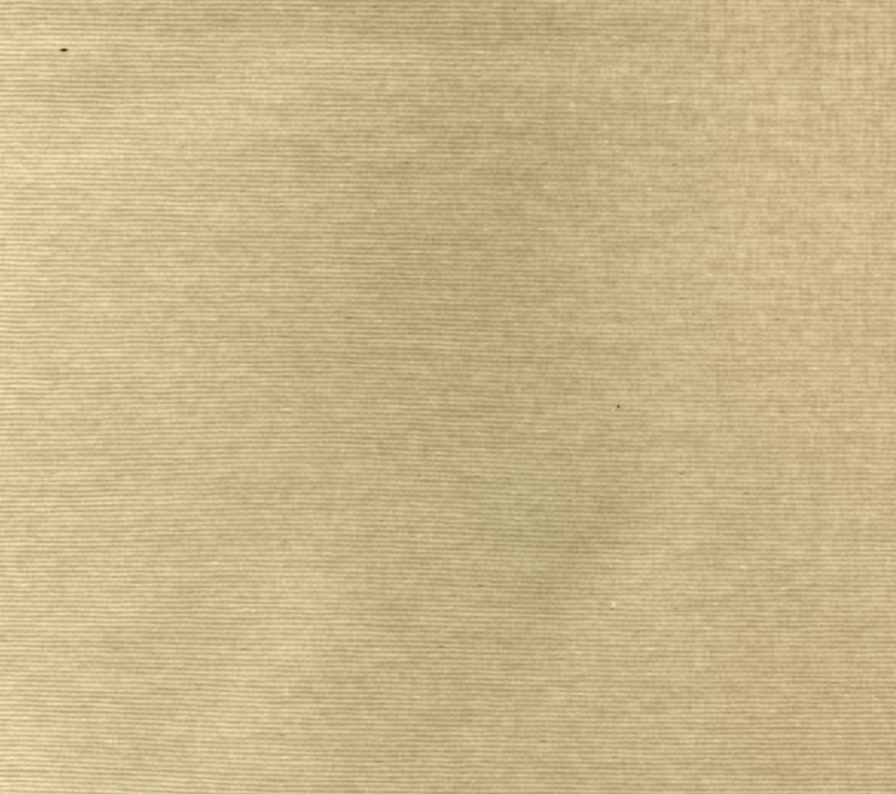
Reproduce this texture procedurally as a Shadertoy shader.

```glsl
float hash(vec2 p) {
    vec3 q = fract(p.xyx * 0.1031);
    q += dot(q, q.yzx + 33.33);
    return fract((q.x + q.y) * q.z);
}

float noise(vec2 p) {
    vec2 i = floor(p), f = fract(p);
    f = f * f * (3.0 - 2.0 * f);
    return mix(mix(hash(i), hash(i + vec2(1, 0)), f.x),
               mix(hash(i + vec2(0, 1)), hash(i + vec2(1, 1)), f.x), f.y);
}

float fbm(vec2 p) {
    float sum = 0.0, weight = 0.5;
    for (int i = 0; i < 4; i++) {
        sum += weight * noise(p);
        p = mat2(1.6, 1.2, -1.2, 1.6) * p + 7.3;
        weight *= 0.5;
    }
    return sum / 0.9375;
}

// Soft fold: light on one side of its axis, shade on the other
float crease(vec2 p, vec2 center, float angle, vec2 size) {
    float c = cos(angle), s = sin(angle);
    vec2 q = mat2(c, -s, s, c) * (p - center) / size;
    return 2.3 * q.y * exp(-dot(q, q));
}

float blob(vec2 p, vec2 center, vec2 size) {
    vec2 q = (p - center) / size;
    return exp(-dot(q, q));
}

// Uneven light over the loosely lying cloth
float clothLight(vec2 p) {
    float light = 0.075 * exp(-5.0 * p.x);
    light -= 0.045 * blob(p, vec2(0.62, 0.62), vec2(0.28, 0.5));
    light -= 0.020 * blob(p, vec2(1.12, 0.1), vec2(0.3, 0.3));
    light += 0.018 * blob(p, vec2(0.85, 0.65), vec2(0.14, 0.4));
    light -= 0.030 * crease(p, vec2(0.75, 0.27), 1.0, vec2(0.16, 0.06));
    light -= 0.022 * crease(p, vec2(0.3, 0.19), 1.1, vec2(0.2, 0.08));
    light -= 0.030 * crease(p, vec2(0.2, 0.88), 0.25, vec2(0.22, 0.06));
    light -= 0.030 * crease(p, vec2(0.35, 0.955), -0.04, vec2(0.6, 0.035));
    return light + 0.06 * (fbm(p * vec2(3.5, 2.5) + 4.0) - 0.5);
}

// Sparse short thickenings of the yarn, bright or dark
float slubs(vec2 p) {
    vec2 grid = p * vec2(24, 36), id = floor(grid);
    vec2 center = 0.3 + 0.4 * vec2(hash(id + 11.0), hash(id + 47.0));
    float pick = hash(id + 83.0);
    float spot = blob(fract(grid), center, vec2(0.05 + 0.08 * hash(id), 0.055));
    return spot * (step(0.8, pick) - 1.3 * step(pick, 0.06));
}

void mainImage(out vec4 fragColor, in vec2 fragCoord) {
    vec2 p = fragCoord / iResolution.y;

    // Horizontal ribs, slightly tilted and wavy
    float row = 155.0 * (p.y + 0.012 * p.x + 0.010 * noise(p * 2.5)
              + 0.0016 * noise(p * vec2(35, 90)));
    float relief = 0.75 + 0.5 * noise(vec2(p.x * 9.0, row * 0.4));
    relief *= 1.0 - 0.45 * blob(p, vec2(0.95, 0.75), vec2(0.35, 0.4));
    relief *= 1.0 + 0.3 * exp(-4.0 * p.x);
    float rib = sin(6.2832 * row) * (1.0 - smoothstep(0.45, 0.9, fwidth(row)));

    // Irregular yarn along the ribs and fine threads across them
    float yarn = noise(vec2(p.x * 75.0, row * 1.1)) - 0.5;
    float streak = noise(vec2(p.x * 14.0, row * 0.7 + 31.0)) - 0.5;
    float grain = noise(p * vec2(260, 300) + 9.0) - 0.5;
    float cross = noise(vec2(p.x * 220.0, p.y * 45.0)) - 0.5;

    float tone = clothLight(p) + 0.043 * relief * rib;
    tone += 0.055 * yarn + 0.035 * streak + 0.06 * grain;
    tone += cross * (0.015 + 0.045 * smoothstep(0.4, 1.1, p.x) * p.y);
    tone += 0.08 * slubs(p);

    // Beige with patches leaning to rose or olive
    vec3 color = vec3(0.785, 0.713, 0.544) + tone * vec3(1.0, 1.04, 1.04);
    float warmth = fbm(p * 3.0 + 17.0) - 0.5 + 0.25 * smoothstep(0.6, 1.1, p.x)
                 - 0.25 * blob(p, vec2(0.6, 0.55), vec2(0.25, 0.5));
    color += warmth * vec3(0.03, -0.008, 0.02);

    // Stray dark specks and one pale knot
    float speck = blob(p, vec2(0.0806, 0.937), vec2(0.0042, 0.002));
    speck += 0.6 * blob(p, vec2(0.779, 0.488), vec2(0.0022));
    color = mix(color, vec3(0.15, 0.12, 0.07), min(speck, 1.0));
    color += 0.15 * blob(p, vec2(0.773, 0.238), vec2(0.003));

    fragColor = vec4(clamp(color, 0.0, 1.0), 1.0);
}
```
